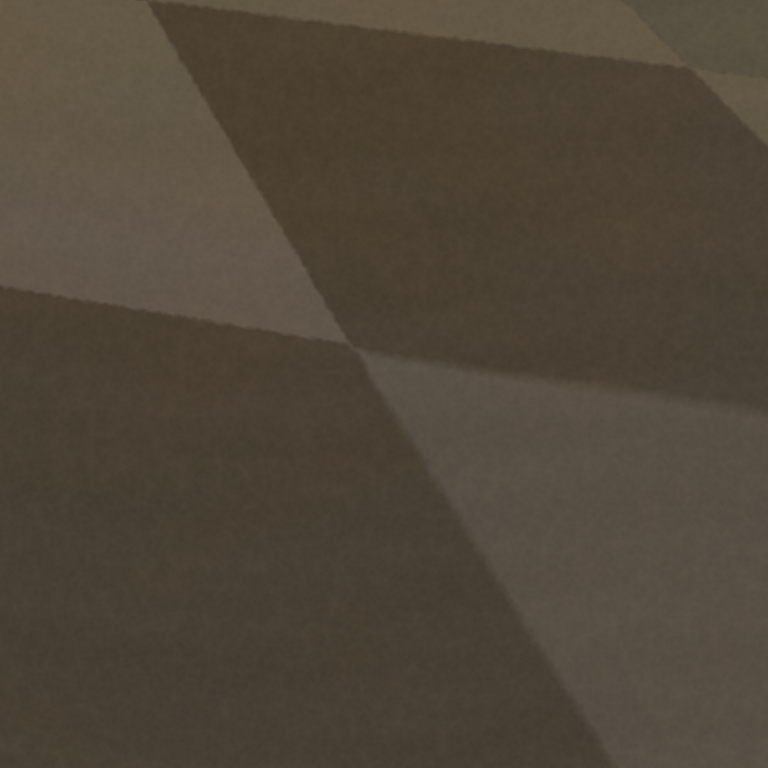
Reproduce this texture procedurally as a WebGL 2 fragment shader.

```glsl
#version 300 es
precision highp float;
// Worn two-tone checkered floor seen at a slant in dim, warm light.
uniform vec2 u_resolution;
out vec4 outColor;

vec2 hash22(vec2 p) {
  vec3 q = fract(p.xyx * vec3(0.1031, 0.1030, 0.0973));
  q += dot(q, q.yzx + 33.33);
  return fract((q.xx + q.yz) * q.zy);
}

// Distance to the nearest scattered point, centred near zero.
float cellular(vec2 p) {
  vec2 cell = floor(p), local = fract(p);
  float nearest = 2.0;
  for (int y = -1; y <= 1; y++)
    for (int x = -1; x <= 1; x++) {
      vec2 offset = vec2(x, y);
      nearest = min(nearest, length(offset + hash22(cell + offset + 50.0) - local));
    }
  return nearest - 0.5;
}

// Canvas to tile space: tile edges fall on whole numbers.
vec2 floorCoords(vec2 p) {
  // Near tiles are laid slightly out of line with the far ones
  float slip = smoothstep(0.44, 0.49, p.x) * (1.0 - smoothstep(0.5, 1.0, p.x));
  float below = 1.0 - smoothstep(0.53, 0.56, p.y);
  p.x -= 0.006 * below + 0.024 * max(0.551 - p.y, 0.0);
  p.y += 0.008 * slip * (1.0 - smoothstep(0.58, 0.75, p.y));
  mat3 perspective = mat3(0.830, -0.193, -0.087,
                          -0.214, 0.729, 0.280,
                          0.456, 0.551, 1.0);
  vec3 q = inverse(perspective) * vec3(p, 1.0);
  return q.xy / q.z;
}

// Triangle wave: positive in even tiles, negative in odd ones.
vec2 tileWave(vec2 t) {
  return 0.5 - abs(mod(t + 0.5, 2.0) - 1.0);
}

void main() {
  vec2 p = gl_FragCoord.xy / u_resolution;
  vec2 tile = floorCoords(p);

  // Checker: crisp frayed edges far off, blurred seams at the lower right
  vec2 slope = sqrt(pow(dFdx(tile) * u_resolution.x, vec2(2.0))
                  + pow(dFdy(tile) * u_resolution.y, vec2(2.0)));
  float nearRight = (1.0 - smoothstep(0.45, 0.62, p.y)) * smoothstep(0.42, 0.52, p.x);
  vec2 softness = mix(vec2(0.0028), vec2(0.007, 0.011), nearRight);
  vec2 frayed = tile + slope * 0.004 * cellular(p * 85.0);
  vec2 side = clamp(tileWave(frayed) / (slope * softness), -1.0, 1.0);
  float lightTile = 0.5 - 0.5 * side.x * side.y;

  // Tile tones drift with the light across the floor
  vec3 dark = mix(vec3(0.284, 0.249, 0.205), vec3(0.300, 0.255, 0.190), smoothstep(0.2, 0.9, p.y));
  dark += vec3(0.005, 0.010, 0.022) * smoothstep(0.5, 1.0, p.x) * p.y;
  float farTile = smoothstep(-0.01, 0.01, min(tile.x, tile.y) - 1.0);
  dark = mix(dark, vec3(0.345, 0.315, 0.255), farTile);
  vec3 light = mix(vec3(0.344, 0.309, 0.270), vec3(0.385, 0.341, 0.290), smoothstep(0.42, 0.62, p.y));
  light += vec3(0.004, 0.006, -0.018) * smoothstep(0.65, 0.95, p.y);
  vec3 color = mix(dark, light, lightTile);

  // Faint streaks and broad stains
  float streak = sin(p.y * 46.0 + 2.0 * sin(p.x * 5.0)) * sin(p.y * 19.0 + p.x * 4.0 + 1.0);
  float stain = sin(p.x * 13.0 + 2.0 * sin(p.y * 9.0)) * sin(p.y * 15.0 + sin(p.x * 11.0));
  color += 0.005 * streak + 0.004 * stain * vec3(1.0, 0.2, -0.6);

  // Fibre grain, finest on top, with a trace of colour
  color += 0.013 * cellular(p * 38.0) * vec3(1.2, 0.9, 0.7);
  color += 0.014 * cellular(p * 85.0 + 7.0) + 0.013 * cellular(p * 150.0);
  outColor = vec4(color, 1.0);
}
```
